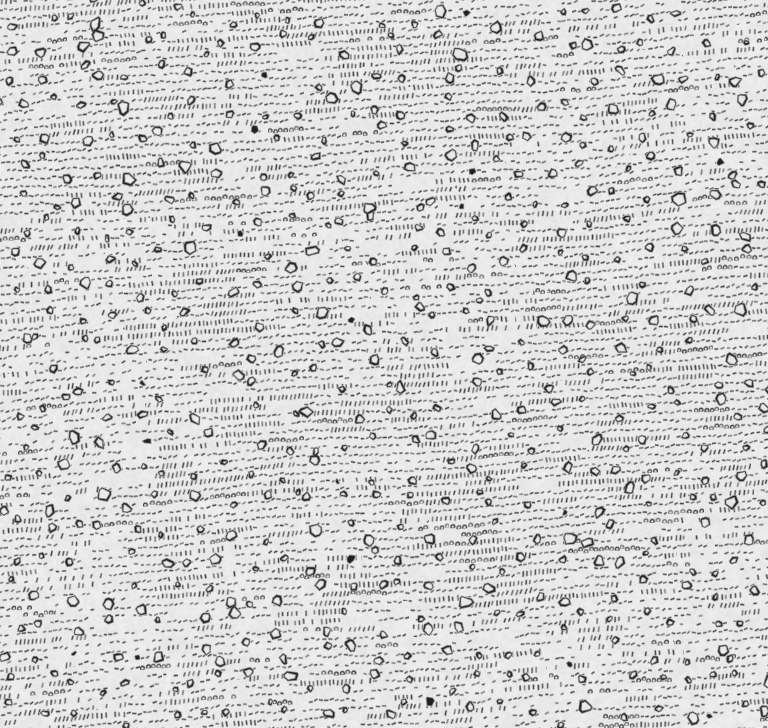
Write a WebGL 1 fragment shader that draws this texture.

```glsl
precision highp float;
// Pen-drawn ground: outlined pebbles over slanting rows of dashes, ticks and arches.

uniform vec2 u_resolution;

// Lengths are fractions of the canvas height
#define PEBBLES 24.0
#define PEBBLE_MIN 0.0038
#define PEBBLE_MAX 0.0086
#define OUTLINE 0.0011
#define ROWS 84.0
#define GROUPS 20.0
#define SLOPE 0.06
#define STROKE 0.0009
#define DENSITY 0.80
#define SOFTNESS 0.0016
#define PAPER vec3(0.915)
#define INK vec3(0.13)

float hash(vec2 p) {
  return fract(sin(dot(p, vec2(127.1, 311.7))) * 43758.5453);
}

float noise(vec2 p) {
  vec2 i = floor(p), f = fract(p);
  f = f * f * (3.0 - 2.0 * f);
  return mix(mix(hash(i), hash(i + vec2(1.0, 0.0)), f.x),
             mix(hash(i + vec2(0.0, 1.0)), hash(i + 1.0), f.x), f.y);
}

// Distance to a segment centred on the origin, with half extent h
float segment(vec2 p, vec2 h) {
  return length(p - h * clamp(dot(p, h) / dot(h, h), -1.0, 1.0));
}

float cover(float d, float soft) {
  return 1.0 - smoothstep(-soft, soft, d);
}

// Rows are split into groups; every group repeats one kind of mark
float marks(vec2 p, float soft) {
  float density = DENSITY + 0.5 * (noise(p * 9.0 + 3.0) - 0.5);
  p.y -= SLOPE * p.x + 0.012 * noise(p * vec2(5.0, 7.0));
  float row = floor(p.y * ROWS);
  float along = p.x * GROUPS + 7.0 * hash(vec2(row, 4.0));
  vec2 group = vec2(floor(along), row);
  float kind = hash(group + 0.5);
  bool tick = kind < 0.24;
  bool arch = kind > 0.91;
  float count = floor(6.0 + 2.0 * hash(group + 9.3)) + (tick ? 2.0 : 0.0);
  float slot = fract(along) * count;
  vec2 seed = vec2(group.x * 16.0 + floor(slot), row);

  vec2 q = vec2((fract(slot) - 0.5) / (GROUPS * count), (fract(p.y * ROWS) - 0.5) / ROWS);
  vec2 jitter = vec2(hash(seed + 1.7), hash(seed + 5.1)) - 0.5;
  q -= jitter * vec2(0.0014, tick ? 0.0018 : 0.0036);

  float lean = hash(group + 2.9) - 0.35;
  vec2 dash = vec2(0.0009 + 0.0011 * hash(seed + 8.2), 0.0014 * (hash(seed + 6.4) - 0.35));
  vec2 stroke = tick ? vec2(0.0014 * lean, 0.0022 + jitter.x * 0.0012) : dash;
  float d = segment(q, stroke);
  if (arch) d = max(abs(length(q) - 0.0025), -q.y - 0.0006);

  float present = step(hash(seed + 3.3), density) * step(kind, 0.97);
  return cover(d - STROKE, soft) * present * mix(0.6, 1.0, hash(seed + 7.7));
}

// Signed distance to an angular pebble: an ellipse cut by uneven flat sides
float pebble(vec2 p, vec2 id, float radius) {
  float turn = 6.2832 * hash(id + 2.1);
  float aspect = mix(0.5, 1.0, hash(id + 6.6));
  float d = -1.0;
  for (int i = 0; i < 7; i++) {
    float k = float(i);
    float a = (k + 0.7 * hash(id + k * 1.37)) * 0.8976;
    float side = radius * length(vec2(cos(a), aspect * sin(a)));
    side *= 0.72 + 0.42 * hash(id + k * 2.71 + 11.0);
    d = max(d, dot(p, vec2(cos(a + turn), sin(a + turn))) - side);
  }
  return d;
}

// x: ink of the outlines, y: area that hides the marks below
vec2 pebbles(vec2 p, float soft) {
  vec2 home = floor(p * PEBBLES);
  vec2 result = vec2(0.0);
  for (int j = -1; j <= 1; j++) {
    for (int i = -1; i <= 1; i++) {
      vec2 id = home + vec2(float(i), float(j));
      vec2 spot = vec2(hash(id + 0.3), hash(id + 17.9));
      vec2 q = p - (id + mix(vec2(0.08), vec2(0.92), spot)) / PEBBLES;
      float size = hash(id + 31.4);
      float d = pebble(q, id, mix(PEBBLE_MIN, PEBBLE_MAX, size * size));
      // Pen pressure grows towards one side; a few pebbles are inked in
      float heavy = 6.2832 * hash(id + 41.0);
      float pressure = dot(q / (length(q) + 0.0001), vec2(cos(heavy), sin(heavy)));
      float width = OUTLINE * (0.8 + 0.4 * hash(id + 23.0) + 0.4 * pressure);
      float line = hash(id + 53.0) > 0.97 ? d : abs(d) - width;
      float present = step(hash(id + 61.0), 0.95);
      result = max(result, present * vec2(cover(line, soft), cover(d - 0.001, soft)));
    }
  }
  return result;
}

void main() {
  vec2 p = gl_FragCoord.xy / u_resolution.y;
  float soft = max(SOFTNESS, 0.7 / u_resolution.y);
  // Faint paper grain
  float grain = 0.035 * (noise(p * 240.0) - 0.5) + 0.02 * (noise(p * 60.0) - 0.5);
  vec2 stone = pebbles(p, soft);
  float ink = max(marks(p, soft) * (1.0 - stone.y), stone.x);
  gl_FragColor = vec4(mix(PAPER + grain, INK, ink), 1.0);
}
```
